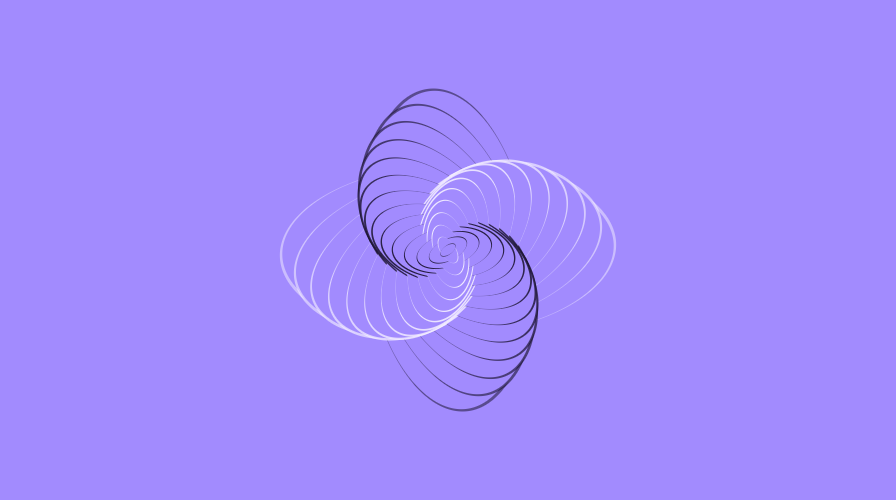
Reproduce this background procedurally as a Shadertoy shader.

```glsl
// Pinwheel of nested, turning ellipses in pale and dark ink on a violet field.

#define RINGS 28
#define OUTER_RADIUS 0.334   // semi-major axis of the largest ring, in canvas heights
#define FLATNESS 0.512       // minor axis over major axis
#define START_TILT 0.038
#define RING_TURN 1.651      // a quarter turn plus a small twist
#define STROKE 0.0062
#define STROKE_LEAN 0.52     // where along a ring its stroke is thickest
#define VIOLET vec3(0.635, 0.545, 0.995)
#define PALE_INK vec3(0.96, 0.94, 1.0)
#define DARK_INK vec3(0.10, 0.07, 0.18)

// Rotates p into a frame tilted by angle.
vec2 toFrame(vec2 p, float angle) {
    float c = cos(angle), s = sin(angle);
    return vec2(c * p.x + s * p.y, c * p.y - s * p.x);
}

// First-order signed distance to an ellipse.
float ellipseDistance(vec2 q, vec2 radii) {
    float level = length(q / radii);
    return level * (level - 1.0) / length(q / (radii * radii));
}

void mainImage(out vec4 fragColor, in vec2 fragCoord) {
    float pixel = 1.0 / iResolution.y;
    vec2 p = (fragCoord - 0.5 * iResolution.xy) * pixel + 1e-5;
    vec3 color = VIOLET;

    // Paint from the largest ring inward; each filled ring hides those below.
    for (int i = 0; i < RINGS; i++) {
        float k = float(i);
        float size = 1.0 - k / (float(RINGS) + 0.5);
        vec2 radii = OUTER_RADIUS * size * vec2(1.0, FLATNESS);
        vec2 q = toFrame(p, START_TILT + k * RING_TURN);
        float d = ellipseDistance(q, radii);

        // Fill
        color = mix(color, VIOLET, clamp(0.5 - d / pixel, 0.0, 1.0));

        // Stroke swelling towards the leading side of each tip
        float phase = atan(q.y / radii.y, q.x / radii.x);
        float swell = 0.5 + 0.5 * cos(2.0 * (phase - STROKE_LEAN));
        float width = STROKE * mix(0.2, 1.0, size) * mix(0.2, 1.0, swell);
        float cover = clamp((0.5 * (width + pixel) - abs(d)) / pixel, 0.0, 1.0);
        cover *= min(1.0, width / pixel);

        // Alternate inks, denser towards the centre
        vec3 ink = i % 2 == 0 ? PALE_INK : DARK_INK;
        float density = mix(0.95, 0.5, size * size);
        color = mix(color, ink, cover * density);
    }

    fragColor = vec4(color, 1.0);
}
```
